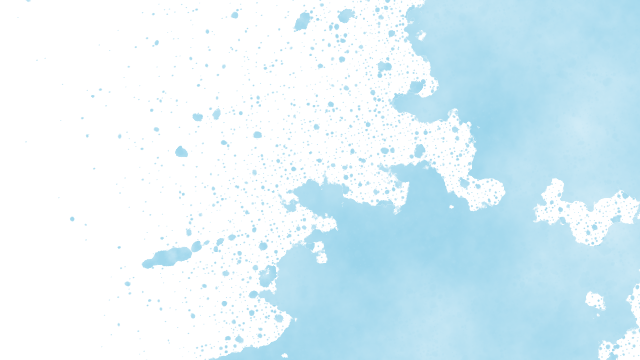
Write a WebGL 2 fragment shader that draws this background.

```glsl
#version 300 es
precision highp float;

uniform vec2 u_resolution;
out vec4 outColor;

#define DEEP vec3(0.61, 0.835, 0.922)
#define PALE vec3(0.93, 0.97, 0.99)
#define PAPER vec3(1.0)
#define EDGE_ROUGHNESS 0.36
#define EDGE_SCALE 11.0
#define DROP_LAYERS 4
#define DROP_CELL 0.085
#define STREAK_BLOTS 8

vec2 hash2(vec2 p) {
    vec3 q = fract(p.xyx * vec3(0.1031, 0.1030, 0.0973));
    q += dot(q, q.yzx + 33.33);
    return fract((q.xx + q.yz) * q.zy);
}

float noise(vec2 p) {
    vec2 i = floor(p), f = fract(p);
    f = f * f * (3.0 - 2.0 * f);
    float low = mix(hash2(i).x, hash2(i + vec2(1, 0)).x, f.x);
    float high = mix(hash2(i + vec2(0, 1)).x, hash2(i + vec2(1, 1)).x, f.x);
    return mix(low, high, f.y);
}

float fbm(vec2 p) {
    float sum = 0.0, amp = 0.5;
    for (int i = 0; i < 6; i++) {
        sum += amp * noise(p);
        p = mat2(1.6, 1.2, -1.2, 1.6) * p + 17.3;
        amp *= 0.5;
    }
    return sum;
}

float glow(vec2 p, vec2 center, float radius) {
    vec2 d = (p - center) / radius;
    return exp(-dot(d, d));
}

// Smooth signed extent of the two washes, positive inside
float washField(vec2 p) {
    float upperLeft = mix(1.285, 1.125, smoothstep(0.74, 0.80, p.y));
    float upperBase = 0.49 - 0.2 * (p.x - 1.35);
    float upper = min(p.x - upperLeft, p.y - upperBase);

    float lowerLeft = 0.71 + 0.33 * p.y + 0.09 * glow(p, vec2(p.x, 0.11), 0.05);
    float lowerTop = 0.45 + 0.025 * glow(p, vec2(1.3, p.y), 0.12)
                   - 0.24 * max(p.x - 1.35, 0.0);
    float lower = min(lowerTop - p.y, p.x - lowerLeft);
    float cornerBite = dot(p - vec2(1.667, 0.0), vec2(-0.904, 0.425));
    lower = min(lower, cornerBite);

    float island = 0.05 - length((p - vec2(1.19, 0.69)) * vec2(0.85, 1.1));
    return max(max(upper, lower), island);
}

// Scattered drops, thinning out away from the washes
float drops(vec2 p, float wobble, float px) {
    float cover = 0.0, cell = DROP_CELL;
    for (int i = 0; i < DROP_LAYERS; i++) {
        float k = float(i), a = 0.5 + 1.3 * k;
        mat2 turn = mat2(cos(a), sin(a), -sin(a), cos(a));
        vec2 q = turn * p / cell + 40.0 + 13.0 * k;
        vec2 id = floor(q), h = hash2(id), h2 = hash2(id + 71.7);
        vec2 home = (id + 0.5 - 40.0 - 13.0 * k) * cell * turn;
        float density = 0.75 * exp(min(washField(home), 0.0) * (8.5 - 1.5 * k));
        density *= smoothstep(0.0, 0.65, home.x + 0.3 * (home.y - 0.5));
        float radius = cell * mix(0.05, 0.25, h2.x * h2.x);
        float d = length((fract(q) - 0.3 - 0.4 * h) * vec2(1.0, 0.8 + 0.5 * h2.y)) * cell;
        d += wobble * radius * 2.2 - radius;
        cover = max(cover, step(h2.y, density) * smoothstep(px, -px, d));
        cell *= 0.52;
    }
    return cover;
}

// Diagonal trail of blots, with one lone blot above it
float streak(vec2 p, float wobble, float px) {
    float d = length((p - vec2(0.505, 0.574)) * vec2(0.8, 1.1)) - 0.014;
    for (int i = 0; i < STREAK_BLOTS; i++) {
        float t = float(i) / float(STREAK_BLOTS - 1);
        vec2 h = hash2(vec2(float(i) + 3.0, 9.0));
        vec2 center = mix(vec2(0.41, 0.268), vec2(0.645, 0.342), t) + 0.008 * (h - 0.5);
        float radius = 0.006 + 0.016 * glow(vec2(t, 0.0), vec2(0.34, 0.0), 0.25) + 0.004 * h.x;
        vec2 q = p - center;
        d = min(d, length(vec2(q.x * 0.75, q.y - 0.25 * q.x)) - radius);
    }
    return smoothstep(px, -px, d + wobble * 0.025);
}

void main() {
    vec2 p = gl_FragCoord.xy / u_resolution.y;
    float px = 0.8 / u_resolution.y;

    // Ragged wash outline
    float ragged = washField(p) + EDGE_ROUGHNESS * (fbm(p * EDGE_SCALE + 5.0) - 0.49);
    float wash = smoothstep(-3.0 * px, 3.0 * px, ragged);

    // Uneven pigment: clouds, faded patches, pooled patches and grain
    float tone = 0.25 + 0.75 * (fbm(p * 4.0 + 31.0) - 0.49);
    tone += 0.22 * glow(p, vec2(1.55, 0.84), 0.20) + 0.25 * glow(p, vec2(1.62, 0.60), 0.13);
    tone += 0.35 * glow(p, vec2(1.68, 0.38), 0.10) + 0.18 * glow(p, vec2(1.17, 0.10), 0.17);
    tone += 0.20 * glow(p, vec2(1.19, 0.69), 0.07) + 0.15 * glow(p, vec2(1.40, 0.50), 0.10);
    tone -= 0.16 * glow(p, vec2(1.37, 0.67), 0.12) + 0.12 * glow(p, vec2(1.00, 0.35), 0.16);
    tone -= 0.12 * glow(p, vec2(1.37, 0.26), 0.18);
    tone += 0.16 * (fbm(p * 45.0) - 0.49);
    vec3 color = mix(PAPER, mix(DEEP, PALE, clamp(tone, 0.0, 1.0)), wash);

    // Spatter over paper, faint where it lands on the wash
    float wobble = fbm(p * 38.0 + 11.0) - 0.49;
    float spatter = max(drops(p, wobble, px), streak(p, wobble, px));
    vec3 dropColor = mix(DEEP, PALE, clamp(0.2 + 0.8 * wobble, 0.0, 1.0));
    color = mix(color, dropColor, spatter * mix(0.95, 0.2, wash));

    outColor = vec4(color, 1.0);
}
```
